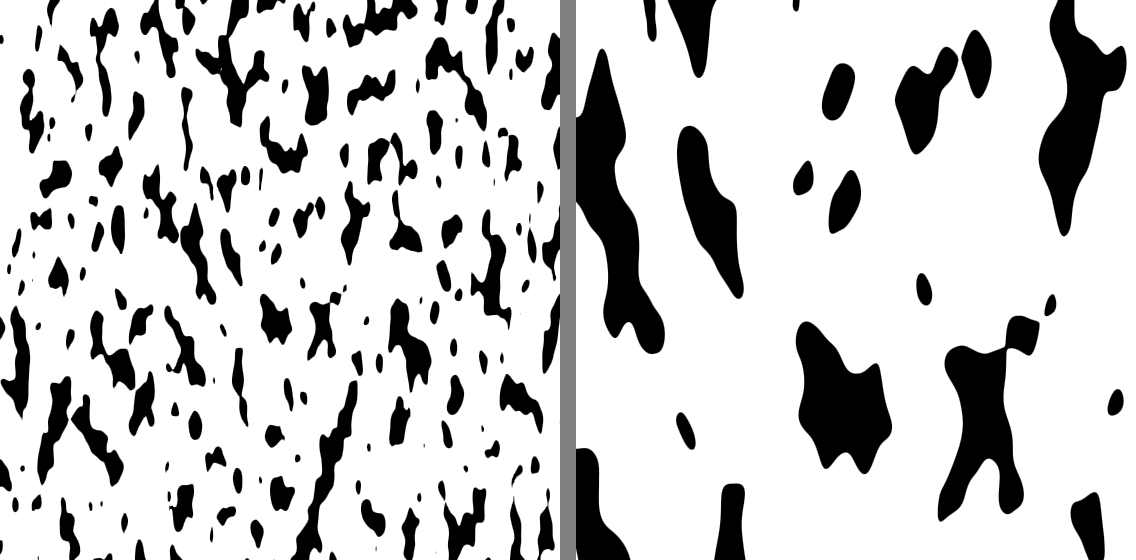
Left: the whole. Right: its middle third, enlarged.
This texture is drawn by a WebGL 2 fragment shader. Its source:

```glsl
#version 300 es
precision highp float;
// Black upright flecks scattered over white: two octaves of gradient noise,
// compressed across and stretched upwards, are cut at a level that leaves
// about a fifth of the area black. Each octave has its own lattice angle.

uniform vec2 u_resolution;
out vec4 fragColor;

// Integer hash of a lattice point, returned in 0..1
float hash(ivec2 cell) {
    uint h = uint(cell.x) * 1597334677u ^ uint(cell.y) * 3812015801u;
    h = (h ^ (h >> 16)) * 2246822519u;
    h = (h ^ (h >> 13)) * 3266489917u;
    h ^= h >> 16;
    return float(h >> 8) / 16777216.0;
}

// Ramp of a random unit gradient belonging to one lattice corner
float cornerRamp(vec2 cell, vec2 offset) {
    float angle = 6.28319 * hash(ivec2(cell));
    return dot(vec2(cos(angle), sin(angle)), offset);
}

float gradientNoise(vec2 p) {
    vec2 cell = floor(p);
    vec2 f = p - cell;
    vec2 w = f * f * f * (f * (f * 6.0 - 15.0) + 10.0);
    vec2 right = vec2(1.0, 0.0);
    vec2 up = vec2(0.0, 1.0);
    float bottom = mix(cornerRamp(cell, f),
                       cornerRamp(cell + right, f - right), w.x);
    float top = mix(cornerRamp(cell + up, f - up),
                    cornerRamp(cell + 1.0, f - 1.0), w.x);
    return mix(bottom, top, w.y);
}

mat2 rotation(float angle) {
    float c = cos(angle), s = sin(angle);
    return mat2(c, s, -s, c);
}

void main() {
    vec2 uv = gl_FragCoord.xy / min(u_resolution.x, u_resolution.y);

    // Stretched space, where the flecks are about as wide as they are tall
    vec2 p = uv * vec2(26.0, 12.0);

    // Broad octave for the bodies, fine octave for the forks and specks
    float field = gradientNoise(rotation(0.6) * p + 37.0)
                + 0.45 * gradientNoise(rotation(1.3) * p * 2.0 + 91.0);

    // Cut with an edge about one pixel wide
    float edge = max(fwidth(field), 1e-4);
    float fleck = clamp((field - 0.198) / edge + 0.5, 0.0, 1.0);

    fragColor = vec4(vec3(1.0 - fleck), 1.0);
}
```
